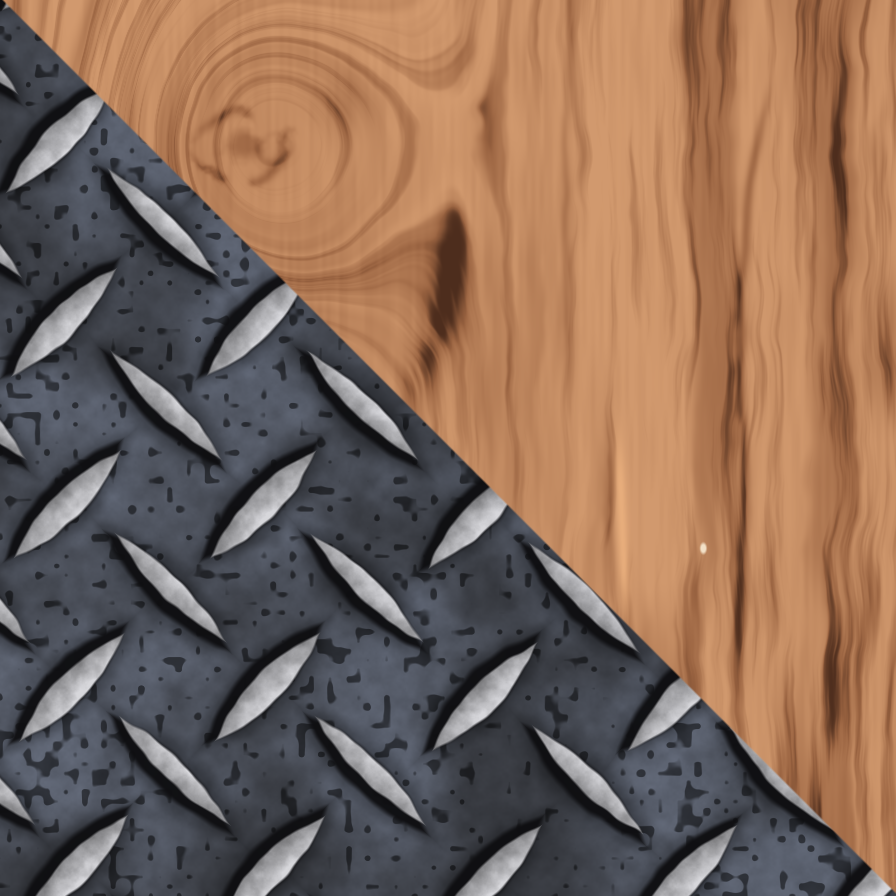
Write a three.js fragment shader that draws this texture.

```glsl
// Steel tread plate meeting knotted timber along a falling diagonal.
// The plate repeats two families of raised lozenges on a sheared lattice;
// the timber is stretched noise whose grain coordinate bulges round a knot.
varying vec2 vUv;

float hash(vec2 p) {
  vec3 a = fract(p.xyx * vec3(0.1031, 0.1030, 0.0973));
  a += dot(a, a.yzx + 33.33);
  return fract((a.x + a.y) * a.z);
}

float noise(vec2 p) {
  vec2 i = floor(p), f = fract(p);
  f = f * f * (3.0 - 2.0 * f);
  return mix(mix(hash(i), hash(i + vec2(1, 0)), f.x),
             mix(hash(i + vec2(0, 1)), hash(i + vec2(1, 1)), f.x), f.y);
}

float fbm(vec2 p) {
  float sum = 0.0, amp = 0.53;
  for (int i = 0; i < 4; i++) {
    sum += amp * noise(p);
    p = p * 2.03 + 17.3;
    amp *= 0.5;
  }
  return sum;
}

// Soft vertical vein centred on x, faded outside the range low..high.
float vein(vec2 p, float x, float width, float low, float high) {
  float d = (p.x - x) / width;
  return exp(-d * d) * smoothstep(low - 0.05, low + 0.05, p.y)
       * (1.0 - smoothstep(high - 0.05, high + 0.05, p.y));
}

vec3 timber(vec2 p) {
  vec2 q = p - vec2(0.27, 0.835);
  float r = length(q * vec2(1.0, 0.85));
  float wander = fbm(p * vec2(5.0, 6.0)) - 0.5;
  float grain = p.x + 0.04 * wander + 0.42 * exp(-40.0 * r * r);

  float broad = fbm(vec2(grain * 15.0, p.y * 1.6));
  float fine = fbm(vec2(grain * 65.0, p.y * 4.0));
  float fibre = noise(vec2(p.x * 210.0, p.y * 14.0));
  float right = smoothstep(0.62, 0.95, p.x);

  // Growth bands and fibres
  float dark = 0.65 * smoothstep(0.48, 0.8, broad)
             + (0.55 + 0.35 * right) * smoothstep(0.46, 0.8, fine)
             + 0.16 * (fibre - 0.5) + 0.12 * right;
  dark += 0.28 * exp(-r * r * 55.0);

  // Long dark veins
  float t = p.y - 0.7;
  float bandX = 0.505 + 0.22 * t - 0.5 * t * t + 0.03 * wander;
  dark += vein(p, bandX, 0.022, 0.56, 0.93) * smoothstep(0.3, 0.65, fine) * 1.1;
  float lift = max(p.y - 0.7, 0.0);
  dark += 0.75 * vein(p, 0.83 + 0.7 * lift * lift + 0.03 * wander, 0.006, 0.25, 0.88);
  dark += 0.4 * vein(p, 0.635 + 0.02 * wander, 0.005, 0.6, 1.1);
  dark += 0.5 * vein(p, 0.68 + 0.02 * wander, 0.006, 0.34, 0.5);
  dark += 0.45 * vein(p, 0.99, 0.025, 0.55, 0.68);
  dark += 0.35 * vein(p, 0.09 + 0.25 * (p.y - 0.95), 0.008, 0.9, 1.1);

  // Knot heart with a broken eye and a dark patch beside it
  float swirl = length(q * vec2(1.0, 1.25) + 0.025 * (fbm(p * 35.0) - 0.5));
  dark += 0.6 * (1.0 - smoothstep(0.008, 0.03, swirl));
  dark += 0.6 * exp(-pow((swirl - 0.048) / 0.007, 2.0)) * smoothstep(0.3, 0.6, noise(p * 30.0));
  dark += 0.55 * exp(-dot(p - vec2(0.385, 0.885), p - vec2(0.385, 0.885)) * 900.0) * fine * 1.6;

  dark = max(dark, 0.0);
  vec3 col = mix(vec3(0.82, 0.60, 0.43), vec3(0.60, 0.385, 0.25), min(dark, 1.0));
  col = mix(col, vec3(0.25, 0.14, 0.09), 0.85 * smoothstep(0.85, 1.7, dark));

  // Pale split and a tiny fleck
  col = mix(col, vec3(0.93, 0.70, 0.50), 0.8 * vein(p, 0.695 - 0.04 * (p.y - 0.4), 0.006, 0.32, 0.5));
  float fleck = 1.0 - smoothstep(0.002, 0.005, length((p - vec2(0.785, 0.388)) * vec2(1.0, 0.6)));
  return mix(col, vec3(0.95, 0.88, 0.78), fleck);
}

// One family of lozenges; slope is +1 for rising and -1 for falling.
vec3 treads(vec3 col, vec2 p, vec2 origin, float slope, float halfWidth) {
  vec2 q = p - origin, cell = vec2(0.2188, 0.2038);
  q.x += 0.022 * q.y;
  q -= step(0.338, q.x) * vec2(0.0234, -0.011);
  q -= cell * floor(q / cell + 0.5);
  float along = dot(q, vec2(1.0, slope)) * 0.7071;
  float across = dot(q, vec2(-1.0, slope)) * 0.7071;
  across += 0.003 * (noise(p * 55.0) - 0.5);

  float halo = abs(across - 0.003) - 0.036 * (1.0 - pow(along / 0.115, 2.0));
  col *= 1.0 - 0.3 * (1.0 - smoothstep(-0.018, 0.008, halo));
  float rim = abs(across - 0.004) - (halfWidth + 0.008) * (1.0 - pow(along / 0.096, 2.0));
  col = mix(col, vec3(0.055, 0.055, 0.065), 0.95 * (1.0 - smoothstep(-0.005, 0.003, rim)));

  // Polished top, darker along its shaded left flank
  float face = abs(across + 0.002) - halfWidth * (1.0 - pow(along / 0.084, 2.0));
  float shine = 0.68 - 10.0 * across + 0.25 * (fbm(p * 80.0) - 0.5) - 18.0 * along * along;
  vec3 steel = vec3(0.98, 0.98, 1.0) * clamp(shine, 0.38, 0.86);
  return mix(col, steel, 1.0 - smoothstep(-0.002, 0.0015, face));
}

vec3 plate(vec2 p) {
  float cloud = fbm(p * 7.0), grit = fbm(p * 65.0);
  vec3 col = mix(vec3(0.22, 0.23, 0.255), vec3(0.36, 0.385, 0.44), smoothstep(0.25, 0.75, cloud));
  col *= 0.88 + 0.24 * grit;
  float pits = smoothstep(0.71, 0.82, noise(p * 95.0) * 0.8 + cloud * 0.25);
  col *= 1.0 - 0.5 * pits;
  col = treads(col, p, vec2(0.180, 0.750), -1.0, 0.0125);
  return treads(col, p, vec2(0.065, 0.846), 1.0, 0.0165);
}

void main() {
  float seam = (vUv.x + vUv.y - 1.003) * 0.7071;
  vec3 col = mix(plate(vUv), timber(vUv), smoothstep(-0.0015, 0.0015, seam));
  gl_FragColor = vec4(col, 1.0);
}
```
